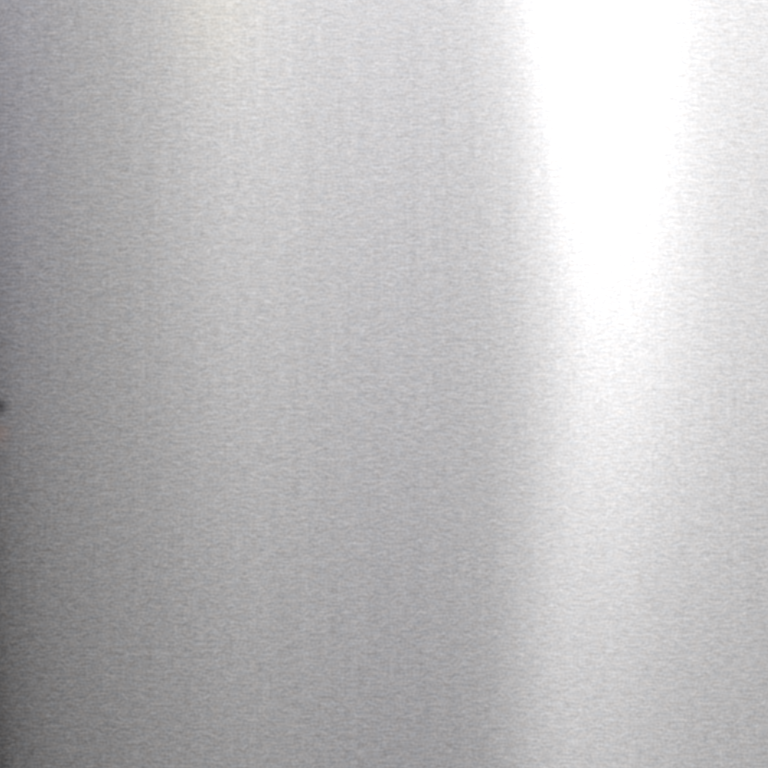
A three.js fragment shader for this texture:

```glsl
// Brushed metal sheet under a soft studio light: a grey ramp brightens to the
// upper right, a tapering white highlight with a wide halo runs down the right,
// and stretched gradient noise adds horizontal grain and vertical streaks.
varying vec2 vUv;

vec2 hashGradient(vec2 cell) {
  vec2 h = vec2(dot(cell, vec2(127.1, 311.7)), dot(cell, vec2(269.5, 183.3)));
  return 2.0 * fract(sin(h) * 43758.55) - 1.0;
}

float gradientNoise(vec2 p) {
  vec2 i = floor(p), f = fract(p);
  vec2 u = f * f * f * (f * (f * 6.0 - 15.0) + 10.0);
  vec2 e = vec2(0.0, 1.0);
  float low = mix(dot(hashGradient(i), f),
                  dot(hashGradient(i + e.yx), f - e.yx), u.x);
  float high = mix(dot(hashGradient(i + e.xy), f - e.xy),
                   dot(hashGradient(i + e.yy), f - e.yy), u.x);
  return mix(low, high, u.y);
}

float bell(float d, float width) {
  return exp(-d * d / (width * width));
}

// Broad grey ramp with a dark left rim
float sheetLight(vec2 p) {
  float light = mix(0.485, 0.66, p.y);
  light += smoothstep(0.02, 0.38, p.x) * mix(0.115, 0.195, p.y);
  light += smoothstep(0.6, 1.0, p.x) * 0.07;
  light += bell(p.x - 0.30, 0.07) * 0.025 * p.y;
  light -= exp(-p.x / 0.045) * mix(0.16, 0.06, p.y);
  return light;
}

// Highlight: a core blown out at the top, inside a wider soft halo
float highlight(vec2 p) {
  float d = p.x - mix(0.735, 0.785, smoothstep(0.0, 0.6, p.y));
  float width = d < 0.0 ? mix(0.075, 0.10, p.y) : mix(0.16, 0.085, p.y);
  float core = bell(d, width) * mix(0.09, 0.28, p.y * p.y);
  float halo = bell(d, d < 0.0 ? 0.125 : 0.17) * mix(0.05, 0.08, p.y);
  return core + halo;
}

// Fine horizontal scratches over several scales, plus speckle
float grain(vec2 p) {
  float sum = 0.0, amplitude = 0.062;
  vec2 scale = vec2(105.0, 245.0);
  for (int i = 0; i < 3; i++) {
    sum += amplitude * gradientNoise(p * scale + float(i) * 17.3);
    scale *= 0.55;
    amplitude *= 0.55;
  }
  return sum + 0.055 * gradientNoise(p * 235.0 + 41.7);
}

void main() {
  vec2 p = vUv;
  float light = sheetLight(p) + highlight(p);
  light += grain(p);
  light += 0.012 * gradientNoise(vec2(p.x * 75.0, p.y * 2.0 + 9.0));

  // Cool left rim and centre, warm patch near the top
  vec3 color = vec3(light) + vec3(0.001, -0.003, 0.0);
  float cool = bell(p.x, 0.08) * smoothstep(0.2, 0.8, p.y)
             + 0.3 * bell(p.x - 0.52, 0.12);
  color += cool * vec3(-0.004, -0.005, 0.014);
  float warm = bell(p.x - 0.28, 0.06) * bell(p.y - 1.0, 0.10);
  color += warm * vec3(0.020, 0.014, -0.008);
  color += 0.016 * gradientNoise(p * vec2(80.0, 150.0) + 73.0) * vec3(1.0, 0.0, -1.0);

  // Small nick on the left edge
  color -= 0.16 * bell(length(p - vec2(0.0, 0.47)), 0.009);
  color += vec3(0.04, 0.0, -0.02) * bell(length(p - vec2(0.0, 0.435)), 0.012);

  gl_FragColor = vec4(clamp(color, 0.0, 1.0), 1.0);
}
```
